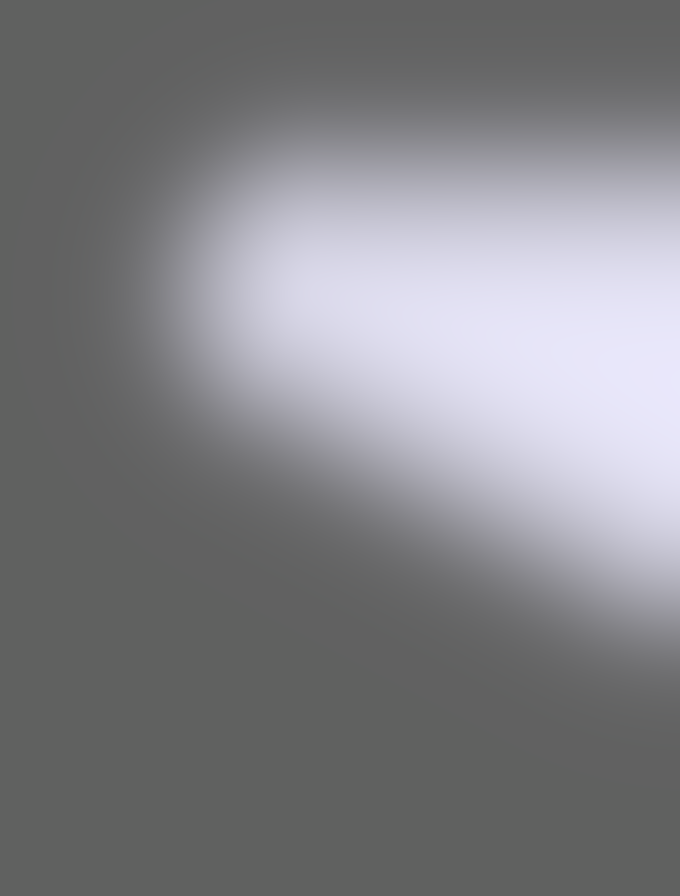
Write a Shadertoy shader that draws this background.

```glsl
// A soft lavender glow entering a plain grey field from the right.
// The glow is a tapered capsule whose depth field is passed through a
// Gaussian edge profile, giving a wide blur without any sampling.

const vec3 FIELD_GREY = vec3(0.378, 0.379, 0.378);
const vec3 GLOW_LAVENDER = vec3(0.918, 0.912, 0.988);

// Depth inside a capsule that widens from radius.x at tail to radius.y at head.
// Softness rounds off the crease along the capsule's axis.
float taperedDepth(vec2 p, vec2 tail, vec2 head, vec2 radius, float softness) {
    vec2 axis = head - tail;
    float len = length(axis);
    vec2 dir = axis / len;
    vec2 rel = p - tail;
    float along = dot(rel, dir);
    float across = length(vec2(dir.x * rel.y - dir.y * rel.x, softness));
    float taper = (radius.y - radius.x) / len;
    float nearest = along + across * taper / sqrt(1.0 - taper * taper);
    nearest = clamp(nearest, 0.0, len);
    return radius.x + taper * nearest - length(vec2(along - nearest, across));
}

// Smooth approximation of the Gaussian cumulative curve.
float gaussianEdge(float x) {
    x = clamp(x, -4.0, 4.0);
    return 0.5 + 0.5 * tanh(0.798 * (x + 0.0447 * x * x * x));
}

void mainImage(out vec4 fragColor, in vec2 fragCoord) {
    // Canvas height is one unit
    vec2 p = fragCoord / iResolution.y;

    // Glow body, narrow at the left and broad at the right edge
    vec2 tail = vec2(0.362, 0.672);
    vec2 head = vec2(0.781, 0.570);
    float depth = taperedDepth(p, tail, head, vec2(0.138, 0.241), 0.039);

    // The falloff is a little broader inside than outside
    float blur = mix(0.068, 0.081, smoothstep(-0.1, 0.1, depth));
    float glow = gaussianEdge(depth / blur);

    fragColor = vec4(mix(FIELD_GREY, GLOW_LAVENDER, glow), 1.0);
}
```
